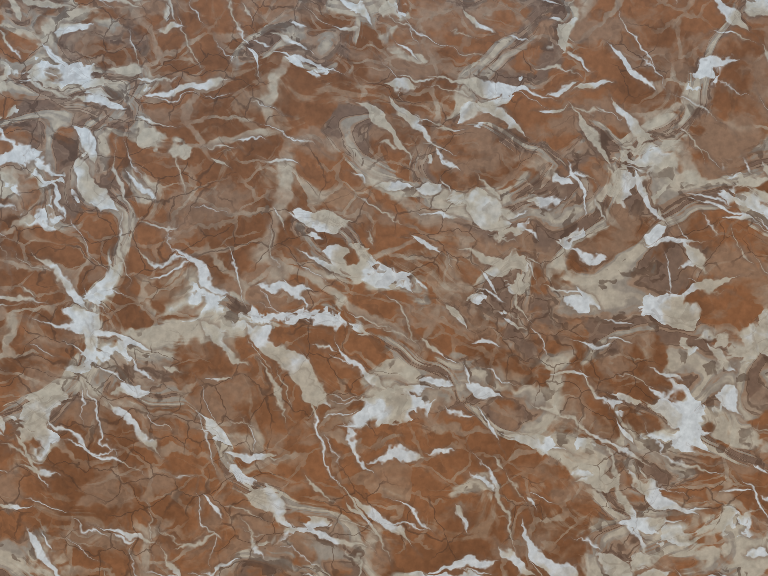
A Shadertoy shader for this texture:

```glsl
// Polished red-brown breccia marble with fibrous fracture belts and white calcite shards.

const vec3 DARK_BROWN  = vec3(0.44, 0.295, 0.20);
const vec3 RED_BROWN   = vec3(0.51, 0.345, 0.235);
const vec3 HAZE        = vec3(0.54, 0.45, 0.38);
const vec3 MAUVE       = vec3(0.43, 0.35, 0.30);
const vec3 GREY        = vec3(0.55, 0.52, 0.48);
const vec3 CREAM       = vec3(0.66, 0.63, 0.57);
const vec3 WHITE       = vec3(0.75, 0.77, 0.78);
const vec3 CRACK       = vec3(0.27, 0.20, 0.16);
const vec3 GLARE       = vec3(0.00, 0.025, 0.05);
const float WARP       = 0.10;   // large bends of the veins
const float JAG        = 0.030;  // ragged small-scale edges
const float BELT_WIDTH = 0.078;  // half width of fracture belts, in field units
const float FIBRES     = 30.0;   // streaks across a belt

float hash(vec2 p) {
    vec3 h = fract(vec3(p.xyx) * 0.1031);
    h += dot(h, h.yzx + 33.33);
    return fract((h.x + h.y) * h.z);
}

vec2 hash2(vec2 p) { return vec2(hash(p), hash(p + 71.7)); }

// Coordinates along and across a direction of the given angle
mat2 axes(float a) { return mat2(cos(a), -sin(a), sin(a), cos(a)); }

float noise(vec2 p) {
    vec2 i = floor(p), f = fract(p);
    f = f * f * (3.0 - 2.0 * f);
    return mix(mix(hash(i), hash(i + vec2(1, 0)), f.x),
               mix(hash(i + vec2(0, 1)), hash(i + vec2(1, 1)), f.x), f.y);
}

float fbm(vec2 p, int octaves) {
    float sum = 0.0, amp = 0.5, total = 0.0;
    for (int i = 0; i < octaves; i++) {
        sum += amp * noise(p);
        total += amp;
        amp *= 0.55;
        p = axes(0.65) * p * 2.03 + 11.3;
    }
    return sum / total;
}

vec2 fbm2(vec2 p, int octaves) { return vec2(fbm(p, octaves), fbm(p + 47.0, octaves)) - 0.5; }

// Gap between the two nearest cell points: zero on the cell borders
float cellBorder(vec2 p) {
    vec2 cell = floor(p);
    float near = 9.0, second = 9.0;
    for (int k = 0; k < 9; k++) {
        vec2 id = cell + vec2(k % 3 - 1, k / 3 - 1);
        float d = length(id + hash2(id) - p);
        second = min(second, max(near, d));
        near = min(near, d);
    }
    return second - near;
}

// Distance to scattered, tapered slivers; swell thickens them
float shards(vec2 p, float size, float seed, float density, float swell) {
    vec2 g = p / size, cell = floor(g);
    float dist = 1.0;
    for (int k = 0; k < 9; k++) {
        vec2 id = cell + vec2(k % 3 - 1, k / 3 - 1);
        vec2 place = hash2(id + seed), shape = hash2(id + seed + 23.0);
        float pick = hash(id + seed + 59.0);
        float angle = pick < 0.6 ? mix(-0.5, 0.2, shape.x) : mix(-1.25, -0.7, shape.x);
        vec2 local = axes(angle) * (g - id - place);
        float halfLength = mix(0.25, 0.7, shape.y);
        float along = local.x / halfLength;
        float width = mix(0.03, 0.17, shape.x * shape.x) * swell * (1.0 - along * along);
        float present = step(hash(id + seed + 91.0), density * 2.0 * noise(id * 0.45 + seed));
        dist = min(dist, mix(1.0, (abs(local.y) - width) * size, present));
    }
    return dist;
}

// Pale network along cell borders, swelling and fading out
float paleVeins(vec2 p, vec2 scale, float width, float mask) {
    float w = width * mask;
    return mask * (1.0 - smoothstep(w * 0.5, w + 0.02, cellBorder(p * scale)));
}

void mainImage(out vec4 fragColor, in vec2 fragCoord) {
    vec2 p = fragCoord / iResolution.y;
    vec2 q = p + WARP * fbm2(p * 4.0, 4);
    vec2 j = q + JAG * fbm2(p * 30.0, 4);

    // Brown ground with hazy patches
    float tone = fbm(q * 7.0 + 5.0, 5);
    vec3 col = mix(DARK_BROWN, RED_BROWN, smoothstep(0.34, 0.6, tone));
    col = mix(col, HAZE, 0.65 * smoothstep(0.48, 0.66, fbm(j * vec2(11, 19) + 31.0, 5)));

    // Two crossing families of fracture belts
    float rising = fbm(axes(0.65) * q * vec2(1.6, 3.5) + 3.7, 3) - 0.5;
    float falling = fbm(axes(-0.5) * q * vec2(1.7, 3.7) + 19.2, 3) - 0.5;
    float fray = 0.14 * (fbm(j * 15.0, 4) - 0.5);
    float beltA = 1.0 - smoothstep(0.2 * BELT_WIDTH, BELT_WIDTH, abs(rising) + fray);
    float beltB = 1.0 - smoothstep(0.1 * BELT_WIDTH, 0.8 * BELT_WIDTH, abs(falling) + fray);
    float belt = max(beltA, beltB);
    float fibreA = fbm(vec2(rising * FIBRES, 2.0) + j * 12.0, 4);
    float fibreB = fbm(vec2(falling * FIBRES, 9.0) + j * 12.0, 4);
    float fibre = mix(fibreB, fibreA, smoothstep(-0.3, 0.3, beltA - beltB));
    float streak = clamp((fibre - 0.5) * 2.8 + 0.5, 0.0, 1.0);
    vec3 beltColor = mix(MAUVE, HAZE, smoothstep(0.15, 0.42, streak));
    beltColor = mix(beltColor, GREY, smoothstep(0.42, 0.6, streak));
    beltColor = mix(beltColor, CREAM, smoothstep(0.65, 0.85, streak));
    col = mix(col, beltColor, 0.9 * smoothstep(0.15, 0.65, belt + 0.7 * (streak - 0.5)));

    // Thin pale veins and faint hairlines
    float veins = paleVeins(j, vec2(3.6, 6.0), 0.08, smoothstep(0.42, 0.62, fbm(q * 6.0 + 8.0, 3)));
    veins = max(veins, 0.8 * paleVeins(j + 4.0, vec2(8, 13), 0.10, smoothstep(0.44, 0.64, fbm(q * 8.0 + 63.0, 3))));
    veins = max(veins, 0.55 * paleVeins(j + 9.0, vec2(15, 24), 0.12, smoothstep(0.44, 0.62, fbm(q * 10.0 + 27.0, 3))));
    col = mix(col, mix(HAZE, CREAM, streak), 0.85 * veins);

    // White shards with a mauve rim, and calcite pools inside the belts
    float swell = mix(0.6, 1.35, belt);
    float dist = shards(j, 0.18, 3.0, 0.50, swell);
    dist = min(dist, shards(j, 0.10, 140.0, 0.55, swell));
    dist = min(dist, shards(j, 0.055, 277.0, 0.50, swell));
    float pool = smoothstep(0.575, 0.605, fbm(j * vec2(11, 15) + 52.0, 5)) * smoothstep(0.25, 0.5, belt);
    float rim = 1.0 - smoothstep(0.0, 0.008, dist);
    float core = max(1.0 - smoothstep(-0.0025, 0.0015, dist), pool);
    float purity = smoothstep(0.38, 0.58, fbm(j * 16.0 + 15.0, 4));
    col = mix(col, MAUVE, 0.4 * rim);
    col = mix(col, mix(CREAM, WHITE, purity), 0.9 * core);

    // Dark hairline cracks, wiry fibre outlines and pits
    float crack = 1.0 - smoothstep(0.01, 0.07, cellBorder(j * vec2(17, 22) + 7.0));
    crack *= smoothstep(0.44, 0.62, fbm(q * 9.0 + 81.0, 3));
    float wire = belt * (1.0 - smoothstep(0.008, 0.03, abs(fibre - 0.43)));
    float pits = smoothstep(0.62, 0.70, fbm(j * 42.0, 3)) * (0.3 + 0.7 * belt);
    float dark = max(max(0.45 * crack, 0.4 * wire), 0.5 * pits);
    col = mix(col, CRACK, dark * (1.0 - 0.75 * core));

    // Fine grain and cool window light from the upper left
    col *= 0.91 + 0.20 * fbm(p * 120.0, 3);
    col += GLARE * smoothstep(0.3, 1.3, p.y + 0.35 * (1.0 - p.x));
    fragColor = vec4(clamp(col, 0.0, 1.0), 1.0);
}
```
